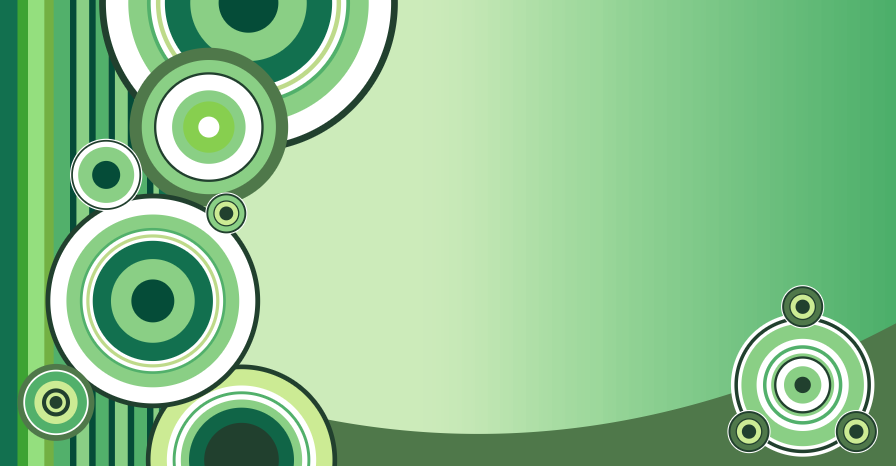
Write a WebGL 1 fragment shader that draws this background.

```glsl
precision highp float;
// Green retro backdrop: striped left edge, overlapping ring targets and a soft hill.

uniform vec2 u_resolution;

// Layout units: the canvas is 768 wide, y points up.
const float CANVAS_WIDTH = 768.0;
const float STRIPES_END = 145.0;
const float BAND_START = 60.0;
const float BAND_STEP = 16.5;
const float BAND_WIDTH = 5.5;
const float GRADIENT_STEP = 11.0;
const vec2 HILL_LOW = vec2(410.0, 27.5);
const float HILL_CURVE = 0.00074;

const vec3 WHITE = vec3(1.0);
const vec3 INK = vec3(0.13, 0.25, 0.18);
const vec3 DEEP = vec3(0.02, 0.30, 0.22);
const vec3 TEAL = vec3(0.07, 0.44, 0.31);
const vec3 OLIVE = vec3(0.31, 0.47, 0.29);
const vec3 MID = vec3(0.32, 0.69, 0.42);
const vec3 LEAF = vec3(0.54, 0.81, 0.52);
const vec3 GRASS = vec3(0.24, 0.64, 0.20);
const vec3 LIME = vec3(0.53, 0.81, 0.31);
const vec3 CREAM = vec3(0.80, 0.92, 0.58);
const vec3 PALE = vec3(0.80, 0.92, 0.73);
const vec3 SOFT = vec3(0.60, 0.84, 0.60);
const vec3 EDGE = vec3(0.29, 0.68, 0.41);

float pixel;

// Paints colour where the signed distance is negative.
void fill(inout vec3 c, float dist, vec3 colour) {
  c = mix(c, colour, clamp(0.5 - dist / pixel, 0.0, 1.0));
}

vec3 backdrop(vec2 p) {
  float x = mix(p.x, floor(p.x / GRADIENT_STEP) * GRADIENT_STEP, 0.6);
  vec3 c = mix(PALE, SOFT, smoothstep(350.0, 540.0, x));
  c = mix(c, EDGE, clamp((x - 510.0) / 258.0, 0.0, 1.0));
  float dx = p.x - HILL_LOW.x;
  fill(c, p.y - HILL_LOW.y - HILL_CURVE * dx * dx, OLIVE);
  return c;
}

// Vertical stripes; later ones cover the left part of earlier ones.
void stripes(inout vec3 c, float x) {
  fill(c, x - STRIPES_END, TEAL);
  fill(c, x - 136.0, LEAF);
  float local = mod(x - BAND_START, BAND_STEP);
  float index = floor((x - BAND_START) / BAND_STEP);
  vec3 gap = mix(LEAF, MID, mod(index, 2.0));
  float band = abs(local - 0.5 * BAND_WIDTH) - 0.5 * BAND_WIDTH;
  fill(gap, min(band, BAND_STEP - local), DEEP);
  fill(c, x - 136.0, gap);
  fill(c, x - 60.0, MID);
  fill(c, x - 46.0, LIME * 0.85);
  fill(c, x - 38.0, mix(LEAF, LIME, 0.3) * 1.08);
  fill(c, x - 24.0, GRASS);
  fill(c, x - 15.0, TEAL);
}

// Large target; d is the distance from its centre relative to its radius.
void bigTarget(inout vec3 c, vec2 p, float radius) {
  float d = length(p);
  fill(c, d - radius, INK);
  fill(c, d - radius * 0.955, WHITE);
  fill(c, d - radius * 0.805, LEAF);
  fill(c, d - radius * 0.68, MID);
  fill(c, d - radius * 0.655, WHITE);
  fill(c, d - radius * 0.62, CREAM * 0.93);
  fill(c, d - radius * 0.59, WHITE);
  fill(c, d - radius * 0.56, TEAL);
  fill(c, d - radius * 0.39, LEAF);
  fill(c, d - radius * 0.2, DEEP);
}

void limeTarget(inout vec3 c, float d) {
  fill(c, d - 82.0, INK);
  fill(c, d - 78.0, CREAM);
  fill(c, d - 64.0, WHITE);
  fill(c, d - 59.0, MID);
  fill(c, d - 56.5, WHITE);
  fill(c, d - 52.0, LEAF);
  fill(c, d - 45.0, TEAL * 0.9);
  fill(c, d - 32.0, INK);
}

void oliveTarget(inout vec3 c, float d) {
  fill(c, d - 68.0, OLIVE);
  fill(c, d - 57.5, LEAF);
  fill(c, d - 47.0, INK);
  fill(c, d - 45.0, WHITE);
  fill(c, d - 31.5, LEAF);
  fill(c, d - 22.0, LIME);
  fill(c, d - 9.0, WHITE);
}

// Small badge: outline, rim, pale ring and dark eye.
void badge(inout vec3 c, float d, float radius, vec3 rim) {
  fill(c, d - radius, WHITE);
  fill(c, d - radius * 0.95, INK);
  fill(c, d - radius * 0.86, rim);
  fill(c, d - radius * 0.62, INK);
  fill(c, d - radius * 0.56, CREAM);
  fill(c, d - radius * 0.33, INK);
}

void cornerTarget(inout vec3 c, vec2 p) {
  float d = length(p);
  fill(c, d - 61.5, WHITE);
  fill(c, d - 58.5, INK);
  fill(c, d - 55.5, WHITE);
  fill(c, d - 52.5, LEAF);
  fill(c, d - 39.5, WHITE);
  fill(c, d - 34.0, MID);
  fill(c, d - 31.0, WHITE);
  fill(c, d - 27.0, LEAF);
  fill(c, d - 24.5, INK);
  fill(c, d - 22.5, WHITE);
  fill(c, d - 16.0, LEAF);
  fill(c, d - 7.0, INK);
  vec2 mirrored = vec2(abs(p.x), p.y);
  badge(c, length(p - vec2(0.0, 67.0)), 18.5, OLIVE);
  badge(c, length(mirrored - vec2(46.0, -40.0)), 18.5, OLIVE);
}

void main() {
  pixel = CANVAS_WIDTH / u_resolution.x;
  vec2 p = gl_FragCoord.xy * pixel;
  vec3 c = backdrop(p);
  stripes(c, p.x);
  limeTarget(c, length(p - vec2(207.0, 5.0)));
  bigTarget(c, p - vec2(213.0, 397.0), 128.0);
  oliveTarget(c, length(p - vec2(179.0, 290.5)));
  bigTarget(c, p - vec2(131.0, 141.5), 92.0);
  // Small disc between the two large targets.
  float d = length(p - vec2(91.0, 249.5));
  fill(c, d - 31.0, WHITE);
  fill(c, d - 30.0, INK);
  fill(c, d - 28.5, WHITE);
  fill(c, d - 24.0, LEAF);
  fill(c, d - 12.0, DEEP);
  badge(c, length(p - vec2(194.0, 216.5)), 18.0, LEAF);
  // Lower left disc.
  d = length(p - vec2(48.0, 54.5));
  fill(c, d - 33.0, OLIVE);
  fill(c, d - 28.0, WHITE);
  fill(c, d - 26.5, MID);
  fill(c, d - 18.5, CREAM);
  fill(c, d - 12.0, INK);
  fill(c, d - 8.5, CREAM);
  fill(c, d - 5.5, INK);
  cornerTarget(c, p - vec2(688.0, 69.5));
  gl_FragColor = vec4(c, 1.0);
}
```
